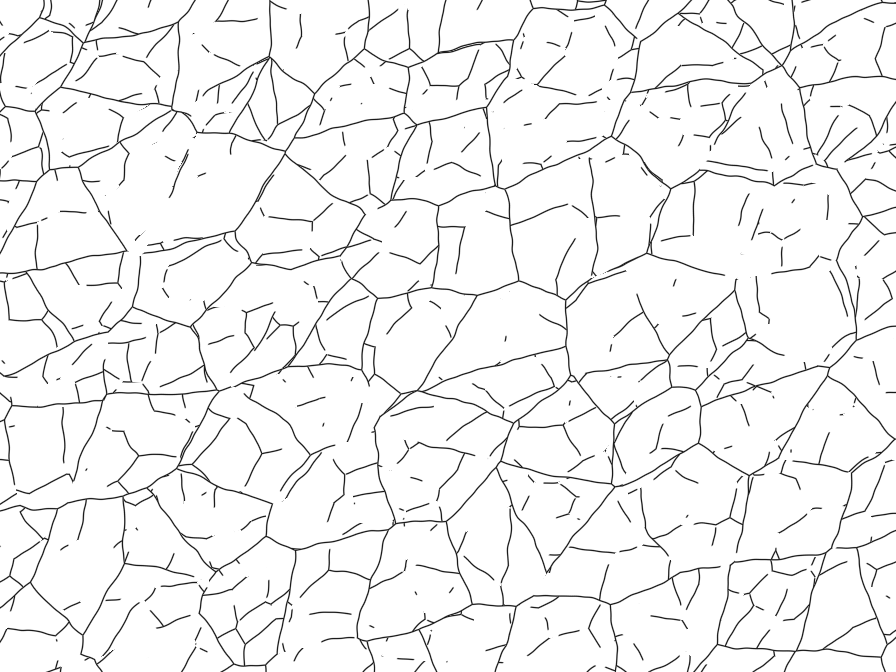
Write a WebGL 2 fragment shader that draws this pattern.

```glsl
#version 300 es
precision highp float;

uniform vec2 u_resolution;
out vec4 fragColor;

vec2 hash2(vec2 p) {
    vec3 v = fract(p.xyx * vec3(0.1031, 0.1030, 0.0973));
    v += dot(v, v.yzx + 33.33);
    return fract((v.xx + v.yz) * v.zy);
}

float cornerSlope(vec2 corner, vec2 offset) {
    float angle = 6.2832 * hash2(corner).x;
    return dot(vec2(cos(angle), sin(angle)), offset);
}

float gradientNoise(vec2 p) {
    vec2 i = floor(p), f = p - i;
    vec2 w = f * f * f * (f * (f * 6.0 - 15.0) + 10.0);
    vec2 e = vec2(1.0, 0.0);
    float low = mix(cornerSlope(i, f), cornerSlope(i + e, f - e), w.x);
    float high = mix(cornerSlope(i + e.yx, f - e.yx), cornerSlope(i + 1.0, f - 1.0), w.x);
    return mix(low, high, w.y);
}

vec2 wobble(vec2 p) {
    return vec2(gradientNoise(p), gradientNoise(p + vec2(41.3, 17.9)));
}

// Pixel coverage of a thin line at a distance given in pixels
float lineCoverage(float dist) {
    float halfWidth = 0.00087 * u_resolution.y;
    return smoothstep(-0.8, 0.8, dist + halfWidth) - smoothstep(-0.8, 0.8, dist - halfWidth);
}

// Voronoi borders, each shortened to a random reach around a shifted centre
float cracks(vec2 p, mat2 jacobian, vec2 reachRange, float maxShift, out vec2 cell) {
    vec2 base = floor(p), nearest = vec2(0.0);
    float best = 1e3;
    for (int y = -2; y <= 2; y++)
    for (int x = -2; x <= 2; x++) {
        vec2 id = base + vec2(x, y);
        vec2 toSeed = id + hash2(id) - p;
        float d = dot(toSeed, toSeed);
        if (d < best) {
            best = d;
            nearest = toSeed;
            cell = id;
        }
    }

    float ink = 0.0;
    for (int y = -2; y <= 2; y++)
    for (int x = -2; x <= 2; x++) {
        if (x == 0 && y == 0) continue;
        vec2 id = cell + vec2(x, y);
        vec2 toSeed = id + hash2(id) - p;
        vec2 normal = normalize(toSeed - nearest);
        vec2 toMiddle = 0.5 * (toSeed + nearest);
        float dist = dot(toMiddle, normal) / length(normal * jacobian);

        // The same tangent and random values are found from both sides
        vec2 tangent = vec2(-normal.y, normal.x) * (normal.x < 0.0 ? -1.0 : 1.0);
        vec2 rnd = hash2(cell + id + 0.37);
        float reach = mix(reachRange.x, reachRange.y, rnd.x);
        float along = abs(dot(toMiddle, tangent) + maxShift * (2.0 * rnd.y - 1.0));
        float pixel = length(tangent * jacobian);
        float visible = 1.0 - smoothstep(reach - pixel, reach + pixel, along);
        ink = max(ink, visible * lineCoverage(dist));
    }
    return ink;
}

void main() {
    vec2 uv = gl_FragCoord.xy / u_resolution.y;

    // Slight diagonal stretch and uneven bending of the borders
    vec2 p = mat2(0.96, -0.14, -0.14, 1.04) * uv;
    p += 0.022 * wobble(uv * 6.0) + 0.006 * wobble(uv * 23.0) + 0.002 * wobble(uv * 47.0);
    mat2 jacobian = mat2(dFdx(p), dFdy(p));

    // Long main cracks enclose the plates
    vec2 plate, shard;
    float mainInk = cracks(p * 8.0 + 20.0, jacobian * 8.0, vec2(0.15, 2.0), 0.2, plate);

    // Short broken cracks differ from plate to plate and stop at its border
    vec2 seed = hash2(plate + 5.3);
    float density = mix(10.0, 18.0, seed.x);
    float fineInk = cracks(p * density + floor(seed * 90.0), jacobian * density,
                           vec2(-0.12, 0.7), 0.25, shard);

    fragColor = vec4(vec3(1.0 - max(mainInk, fineInk)), 1.0);
}
```
